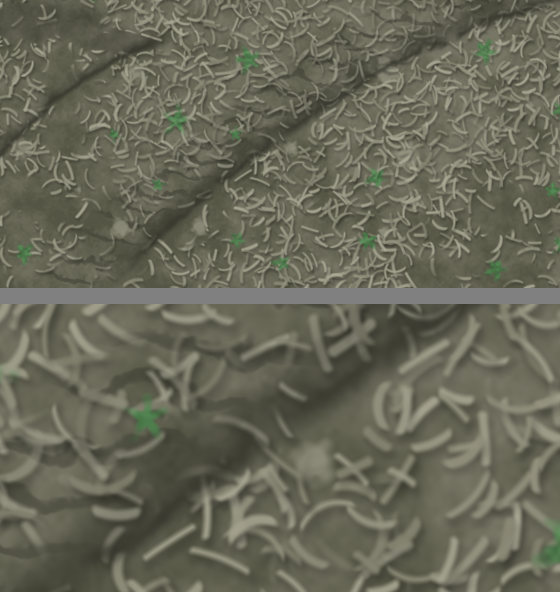
Top: the whole. Bottom: its middle third, enlarged.
This texture is drawn by a WebGL 1 fragment shader. Its source:

```glsl
precision highp float;
// Muddy stubble field: short bent straws over soft soil, cut by two wheel ruts.
// Straws, clods and weeds are scattered on jittered grids; the ruts are
// parabolas with a noisy crevice and a ribbed tread band above them.
uniform vec2 u_resolution;

const vec3 SOIL_DARK = vec3(0.335, 0.335, 0.270);
const vec3 SOIL_LIGHT = vec3(0.470, 0.465, 0.400);
const vec3 CREVICE = vec3(0.205, 0.205, 0.170);
const vec3 STRAW_DULL = vec3(0.510, 0.505, 0.430);
const vec3 STRAW_PALE = vec3(0.680, 0.675, 0.595);
const vec3 LEAF = vec3(0.250, 0.480, 0.265);
const float STRAW_CELL = 0.060;
const float STRAW_WIDTH = 0.0045;
const float STRAW_DENSITY = 0.72;
const float SOFTNESS = 0.0042;
const float WEED_CELL = 0.23;
const float CLOD_CELL = 0.30;

float hash(vec2 p) {
  return fract(sin(dot(p, vec2(127.1, 311.7))) * 43758.5453);
}

vec2 hash2(vec2 p) {
  return vec2(hash(p), hash(p + 57.3));
}

float noise(vec2 p) {
  vec2 i = floor(p), f = fract(p);
  f = f * f * (3.0 - 2.0 * f);
  return mix(mix(hash(i), hash(i + vec2(1, 0)), f.x),
             mix(hash(i + vec2(0, 1)), hash(i + vec2(1, 1)), f.x), f.y);
}

float fbm(vec2 p) {
  float sum = 0.0, gain = 0.53;
  for (int i = 0; i < 4; i++) {
    sum += gain * noise(p);
    p = mat2(1.6, 1.2, -1.2, 1.6) * p + 7.1;
    gain *= 0.5;
  }
  return sum;
}

// Signed distance above the parabola y = k.x + k.y x + k.z x^2.
float rutOffset(vec2 p, vec3 k) {
  float slope = k.y + 2.0 * k.z * p.x;
  return (p.y - k.x - p.x * (k.y + k.z * p.x)) / sqrt(1.0 + slope * slope);
}

float band(float x, float lo, float hi, float soft) {
  return smoothstep(lo - soft, lo + soft, x) * (1.0 - smoothstep(hi - soft, hi + soft, x));
}

// Distance to a bent stalk of given half length.
float stalk(vec2 q, float angle, float halfLength, float bend) {
  float c = cos(angle), s = sin(angle);
  q = vec2(c * q.x + s * q.y, c * q.y - s * q.x);
  q.y += bend * (q.x * q.x - 0.3 * halfLength * halfLength);
  return length(vec2(max(abs(q.x) - halfLength, 0.0), q.y));
}

// One layer of straws, each with a soft shadow below it.
vec3 addStraws(vec3 color, vec2 p, float seed, float cover, float light) {
  vec2 base = floor(p / STRAW_CELL);
  for (int j = -1; j <= 1; j++) {
    for (int i = -1; i <= 1; i++) {
      vec2 id = base + vec2(i, j);
      vec2 key = id + seed * 19.7;
      vec2 q = p - (id + hash2(key)) * STRAW_CELL;
      vec2 r = hash2(key + 11.3), t = hash2(key + 23.9);
      float angle = 3.14159 * r.x, halfLength = mix(0.013, 0.035, r.y);
      float bend = (t.x - 0.5) * 28.0;
      float present = smoothstep(-0.08, 0.08, cover - hash(key + 41.7));
      float width = STRAW_WIDTH * mix(0.65, 1.35, hash(key + 5.1));
      float shadow = 1.0 - smoothstep(0.0, 0.014, stalk(q + vec2(-0.004, 0.008), angle, halfLength, bend));
      float body = 1.0 - smoothstep(width - SOFTNESS, width + SOFTNESS, stalk(q, angle, halfLength, bend));
      color *= 1.0 - 0.15 * shadow * present;
      color = mix(color, mix(STRAW_DULL, STRAW_PALE, t.y) * light, 0.88 * body * present);
    }
  }
  return color;
}

// Scattered blob: lobes > 0 makes a leafy star, 0 a plain clod.
float scatter(vec2 p, float cell, float seed, float chance, float size, float lobes) {
  vec2 id = floor(p / cell), key = id + seed;
  vec2 q = p - (id + 0.25 + 0.5 * hash2(key)) * cell;
  float radius = size * mix(0.55, 1.25, hash(key + 3.7));
  float star = 0.78 + 0.25 * cos(lobes * atan(q.y, q.x) + 6.3 * hash(key + 8.9));
  float edge = radius * star * (0.6 + 0.8 * noise(p * 75.0));
  return step(hash(key + 15.1), chance) * (1.0 - smoothstep(edge * 0.45, edge * 1.25, length(q)));
}

void main() {
  vec2 p = gl_FragCoord.xy / u_resolution.y;
  float broad = fbm(p * 4.0 + 3.0), lumps = fbm(p * 17.0), grit = noise(p * 110.0);

  // Ruts, their wobbling crevices and bare mud
  float wobble = (lumps - 0.5) * 0.045;
  float mainRut = rutOffset(p, vec3(-0.438, 1.218, -0.245)) + wobble;
  float sideRut = rutOffset(p, vec3(0.457, 1.130, -0.780)) + wobble * 0.7;
  float sideReach = 1.0 - smoothstep(0.50, 0.58, p.x);
  float mainReach = smoothstep(0.38, 0.55, p.x);
  float crevice = mainReach * band(mainRut, -0.004, 0.018, 0.012) * smoothstep(0.2, 0.6, noise(p * 23.0) + 0.15);
  crevice = max(crevice, sideReach * band(sideRut, -0.005, 0.014, 0.010));
  float trough = max(mainReach * band(mainRut, 0.0, 0.06, 0.03), 0.7 * sideReach * band(sideRut, 0.0, 0.035, 0.02));
  float tread = band(mainRut, 0.05, 0.20, 0.04);
  float ribs = tread * smoothstep(0.45, 1.0, sin(p.y * 88.0 + p.x * 16.0 + 9.0 * broad + 7.0 * lumps));
  float mud = 1.0 - smoothstep(0.6, 1.25, length((p - vec2(0.13, 0.925)) / vec2(0.24, 0.075)) + wobble * 8.0);
  mud = max(mud, 1.0 - smoothstep(0.6, 1.2, length((p - vec2(0.42, 0.855)) / vec2(0.15, 0.05)) + wobble * 8.0));

  // Soil
  float tone = 0.5 + 1.0 * (broad - 0.5) + 1.3 * (lumps - 0.5) + 0.22 * (grit - 0.5);
  vec3 color = mix(SOIL_DARK, SOIL_LIGHT, clamp(tone, 0.0, 1.0));
  color *= 1.0 - 0.22 * trough - 0.16 * mud;
  color = mix(color, CREVICE, 0.45 * ribs);
  float clod = scatter(p, CLOD_CELL, 4.0, 0.3, 0.043, 0.0);
  color = mix(color, STRAW_PALE * 0.93, 0.65 * clod);

  // Straw cover thins on mud, in the ruts and on bare ground
  float cover = STRAW_DENSITY * smoothstep(0.20, 0.50, broad);
  cover *= (1.0 - 0.85 * mud) * (1.0 - 0.45 * trough) * (1.0 - 0.25 * tread);
  cover *= mix(0.35, 1.0, smoothstep(0.0, 0.30, p.y + 0.25 * p.x));
  float light = 1.0 - 0.16 * trough - 0.07 * tread - 0.12 * ribs;
  for (int layer = 0; layer < 4; layer++) {
    float seed = float(layer) + 1.0;
    color = addStraws(color, p + seed * vec2(0.037, 0.023), seed, cover, light);
  }

  // Deep shade over the straw, then weeds
  color = mix(color, CREVICE, 0.72 * crevice);
  float weed = scatter(p, WEED_CELL, 31.0, 0.48, 0.036, 5.0) * (1.0 - mud);
  color = mix(color, LEAF * (0.85 + 0.4 * grit), 0.72 * weed);
  gl_FragColor = vec4(color, 1.0);
}
```
